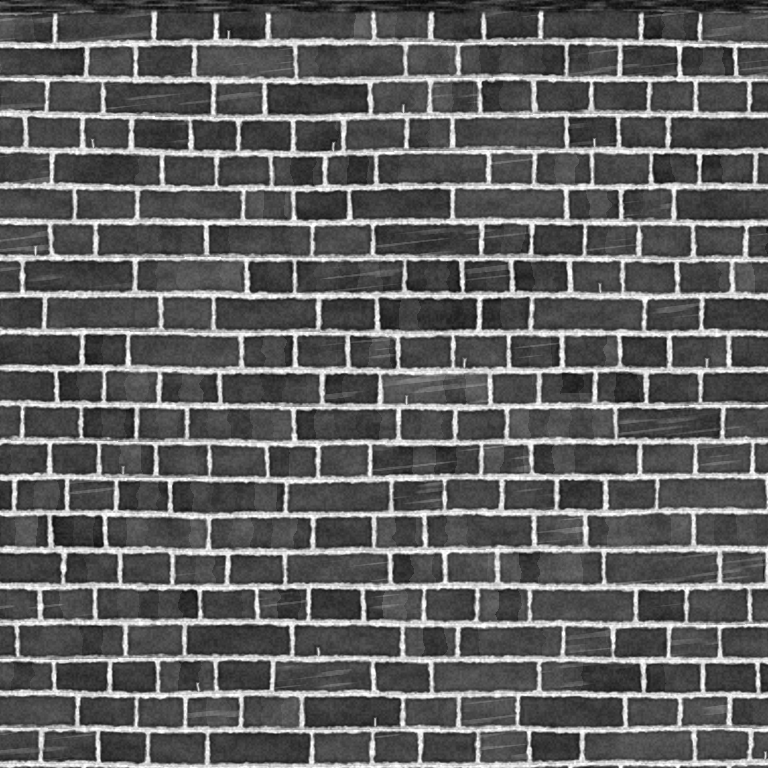
A WebGL 1 fragment shader for this texture:

```glsl
precision highp float;
// Weathered charcoal brick wall in mixed bond with pale, crumbly mortar.

uniform vec2 u_resolution;

#define ROWS 21.27        // courses over the canvas height
#define MODULES 4.74      // one long plus one short brick, over the width
#define FIRST_BED 0.0573  // depth of the first bed joint below the top
#define BED 0.0088        // bed joint thickness
#define HEAD 0.0066       // head joint thickness
#define CORNER 0.0022     // brick corner radius
#define RAGGED 0.0034     // roughness of the brick edges
#define BRICK_TONE 0.265
#define MORTAR_TONE 0.92
#define COPING 0.016      // height of the dark strip along the top

float hash(vec2 p) {
  vec3 q = fract(vec3(p.xyx) * 0.1031);
  q += dot(q, q.yzx + 33.33);
  return fract((q.x + q.y) * q.z);
}

float noise(vec2 p) {
  vec2 i = floor(p), f = fract(p);
  f = f * f * (3.0 - 2.0 * f);
  return mix(mix(hash(i), hash(i + vec2(1.0, 0.0)), f.x),
             mix(hash(i + vec2(0.0, 1.0)), hash(i + vec2(1.0, 1.0)), f.x), f.y);
}

// Signed noise, from -0.5 to 0.5
float wobble(vec2 p) { return noise(p) - 0.5; }

float roundedBox(vec2 p, vec2 halfSize, float radius) {
  vec2 q = abs(p) - halfSize + radius;
  return length(max(q, 0.0)) + min(max(q.x, q.y), 0.0) - radius;
}

// Left and right joint around x: modules hold long+short, short+long or three short bricks
vec2 findJoints(float x, float row, float height) {
  float start = 0.064 + 0.5 * mod(row, 2.0) / MODULES + 0.03 * (hash(vec2(row, 7.0)) - 0.5);
  float module = floor((x - start) * MODULES);
  vec2 joints = vec2(-9.0, 9.0);
  for (int i = -1; i <= 1; i++) {
    float id = module + float(i);
    float layout = hash(vec2(id + 40.0, row + 11.0));
    for (int j = 0; j < 3; j++) {
      float part = float(j);
      bool missing = (j == 1 && layout < 0.42) || (j == 2 && layout > 0.74);
      if (!missing) {
        vec2 seed = vec2(id * 3.0 + part + 90.0, row + 3.0);
        float jitter = 0.06 * (hash(seed) - 0.5);
        float tilt = 0.016 * (hash(seed + 57.0) - 0.5) * (height - 0.5);
        float joint = start + (id + part / 3.0 + jitter + tilt) / MODULES;
        if (joint <= x) joints.x = max(joints.x, joint);
        else joints.y = min(joints.y, joint);
      }
    }
  }
  return joints;
}

float brickTone(vec2 p, float along, float edge, vec2 seed) {
  float tone = BRICK_TONE + 0.09 * (hash(seed) - 0.5);
  // Upright bands of uneven firing
  float band = along * 36.0 + 0.3 * wobble(p * 90.0);
  float banded = smoothstep(0.35, 0.8, hash(seed + 5.0));
  tone += 0.13 * banded * (hash(vec2(floor(band), seed.x + seed.y)) - 0.5);
  // Clouding and slanted scrapes
  tone += 0.08 * wobble(p * vec2(28.0, 75.0));
  float scrape = smoothstep(0.68, 0.9, noise(vec2(p.x * 16.0, p.y * 230.0 + p.x * 25.0)));
  tone += 0.13 * scrape * step(0.7, hash(seed + 13.0));
  // Sooty rim
  return tone - 0.07 * smoothstep(-0.006, -0.001, edge);
}

void main() {
  vec2 p = gl_FragCoord.xy / u_resolution;
  p.y = 1.0 - p.y;
  float soft = 0.0009 + 0.6 / min(u_resolution.x, u_resolution.y);
  float grain = wobble(p * 390.0) + 0.6 * wobble(p * 190.0 + 31.0);

  // Courses with slightly uneven beds
  float y = p.y + 0.008 * wobble(p * vec2(3.0, 6.0)) + 0.003 * wobble(p * vec2(15.0, 22.0));
  float course = (y - FIRST_BED) * ROWS + 1.0;
  float row = floor(course);
  float height = fract(course);
  vec2 joints = findJoints(p.x, row, height);
  vec2 seed = vec2(floor((joints.x + joints.y) * MODULES * 1.5 + 20.5), row + 17.0);

  // Brick outline with chipped edges
  float width = joints.y - joints.x;
  vec2 local = vec2(p.x - 0.5 * (joints.x + joints.y), (height - 0.5) / ROWS);
  float edge = roundedBox(local, 0.5 * vec2(width - HEAD, 1.0 / ROWS - BED), CORNER);
  edge += RAGGED * (0.6 * wobble(p * 100.0) + 0.5 * wobble(p * 240.0));

  // Occasional stub of mortar reaching up into a brick
  float stubX = (hash(seed + 23.0) - 0.5) * width * 0.7;
  float stub = 0.0017 - abs(local.x - stubX + 0.002 * wobble(p * 120.0));
  stub = min(stub, (height - 0.68) / ROWS);
  if (hash(seed + 29.0) > 0.93) edge = max(edge, stub);

  // Mortar: bright core, grainy grey and patchy soot on the upper half of the bed
  float mortar = mix(0.66, MORTAR_TONE, smoothstep(0.0, 0.0027, edge)) + 0.2 * grain;
  float upperBed = smoothstep(0.88, 0.95, height);
  float soot = smoothstep(0.6, 0.85, noise(vec2(p.x * 5.0, row * 1.7 + 4.0)));
  mortar -= upperBed * (0.1 + 0.3 * soot * noise(p * vec2(60.0, 150.0)));

  float brick = brickTone(p, p.x - joints.x, edge, seed) + 0.075 * grain;
  float tone = mix(brick, mortar, smoothstep(-soft, soft, edge));

  // Dark streaked coping along the top
  float streak = noise(p * vec2(45.0, 300.0));
  float coping = 0.08 + 0.3 * streak * streak + 0.1 * grain;
  float copingEdge = COPING + 0.004 * wobble(vec2(p.x * 60.0, 2.0)) - p.y;
  tone = mix(tone, coping, smoothstep(-0.0015 - soft, 0.0015 + soft, copingEdge));

  gl_FragColor = vec4(vec3(clamp(tone, 0.0, 1.0)), 1.0);
}
```
